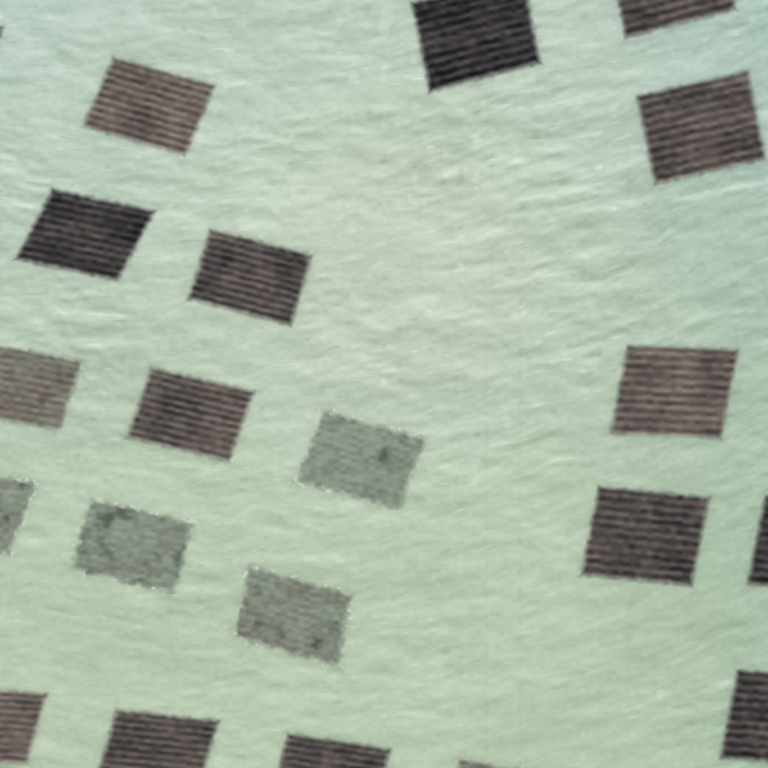
This pattern is drawn by a Shadertoy shader. Its source:

```glsl
// Aerial view of weathered, striped aquaculture rafts on pale green rippled water.

float hash(vec2 p) {
    vec3 q = fract(p.xyx * 0.1031);
    q += dot(q, q.yzx + 33.33);
    return fract((q.x + q.y) * q.z);
}

float noise(vec2 p) {
    vec2 i = floor(p), f = fract(p);
    f = f * f * (3.0 - 2.0 * f);
    return mix(mix(hash(i), hash(i + vec2(1, 0)), f.x),
               mix(hash(i + vec2(0, 1)), hash(i + vec2(1, 1)), f.x), f.y);
}

float fbm(vec2 p, int octaves) {
    float sum = 0.0, amp = 0.5;
    for (int i = 0; i < octaves; i++) {
        sum += amp * noise(p);
        p = mat2(0.98, 0.2, -0.2, 0.98) * p * 2.03 + 17.3;
        amp *= 0.5;
    }
    return sum;
}

// Water: broad tints, slanted embossed ripples and sparse glints
vec3 water(vec2 p) {
    vec2 uv = p / 100.0;
    vec3 green = vec3(0.715, 0.785, 0.685);
    vec3 cool = vec3(0.73, 0.81, 0.77);
    vec3 warm = vec3(0.77, 0.81, 0.73);
    vec3 col = mix(green, cool, smoothstep(0.2, 1.0, uv.y) * 0.85);
    col = mix(col, warm, 0.65 * exp(-8.0 * dot(uv - vec2(0.52, 0.72), uv - vec2(0.52, 0.72))));
    col -= vec3(0.05, 0.035, 0.03) * smoothstep(0.65, 1.05, uv.x);

    // Ripple direction turns gently across the canvas, with wandering crests
    vec2 r = vec2(p.x, p.y + 0.1 * p.x - 0.002 * p.x * p.x);
    r.y += 1.2 * noise(p * 0.18);
    vec2 s = r * vec2(0.22, 0.6);
    float swell = fbm(r * vec2(0.07, 0.2), 3) - 0.44;
    float relief = fbm(s, 3) - fbm(s + vec2(0.1, 0.42), 3);
    float crest = noise(r * vec2(0.5, 1.3) + 90.0);
    float glint = smoothstep(0.8, 1.0, crest) - smoothstep(0.2, 0.0, crest);
    float strength = mix(0.6, 1.0, smoothstep(0.15, 0.65, uv.y));
    strength *= 0.65 + 0.7 * noise(p * 0.09 + 5.0);
    col += vec3(1.05, 1.0, 1.05) * (0.07 * swell + strength * (0.2 * relief + 0.045 * glint));
    col += 0.03 * (noise(p * vec2(1.7, 2.4)) - 0.5);

    // Faint vertical seams
    float seam = smoothstep(0.35, 0.0, abs(abs(p.x - 65.5) - 2.2));
    return col - 0.012 * seam * smoothstep(65.0, 50.0, p.y);
}

// Wear runs from dark slats through brown to bleached green-gray
vec3 raftColor(float wear) {
    vec3 dark = vec3(0.195, 0.19, 0.2);
    vec3 brown = vec3(0.44, 0.4, 0.375);
    vec3 bleached = vec3(0.525, 0.575, 0.515);
    return mix(mix(dark, brown, clamp(wear * 2.0, 0.0, 1.0)),
               bleached, clamp(wear * 2.0 - 1.0, 0.0, 1.0));
}

// Raft: parallelogram with half-axes along and across its slats
vec3 addRaft(vec3 col, vec2 p, vec2 center, vec2 along, vec2 across, float wear) {
    vec2 q = inverse(mat2(along, across)) * (p - center);
    if (max(abs(q.x), abs(q.y)) > 1.4) return col;
    float old = smoothstep(0.5, 0.9, wear);
    vec2 gap = (1.0 - abs(q)) * vec2(length(along), length(across));
    float inside = min(gap.x, gap.y) + (noise(p * 1.5) - 0.5) * mix(0.25, 0.6, old);

    float patches = fbm(p * vec2(0.25, 0.35) + center, 3) - 0.44;
    vec3 body = raftColor(clamp(wear + 0.4 * patches, 0.0, 1.0));
    float slats = sin(q.y * 31.0 + 0.8 * noise(p * 0.7));
    slats *= 0.45 + 0.9 * noise(p * vec2(0.4, 0.9) + 7.0);
    body += vec3(0.07, 0.053, 0.05) * slats * mix(1.0, 0.15, old);
    body += 0.1 * (noise(p * vec2(1.3, 2.0)) - 0.5);
    float stain = smoothstep(0.45, 0.8, fbm(p * 0.42 + center.yx, 2) + 0.1 * noise(p * 1.8));
    body -= vec3(0.2, 0.2, 0.18) * stain * old;

    // Soft wet halo, body, then pale specks on the rim
    col *= 1.0 - 0.05 * smoothstep(-1.4, 0.2, inside);
    col = mix(col, body, smoothstep(-0.55, 0.6, inside));
    float rim = smoothstep(0.6, 0.0, abs(inside + 0.3));
    float speck = smoothstep(0.65, 0.9, noise(p * 2.0 + 11.0));
    return mix(col, vec3(0.84, 0.86, 0.82), rim * speck * mix(0.1, 0.65, old));
}

// Left farm: gently bending rows; negative wear is an empty berth
vec3 leftFarm(vec3 col, vec2 p) {
    vec4 rows[5] = vec4[5](  // start, step
        vec4(-8.1, 93.6, 27.5, -7.4), vec4(11.1, 69.4, 21.5, -5.5),
        vec4(2.6, 49.7, 22.2, -2.6), vec4(-3.7, 33.7, 20.95, -2.65),
        vec4(-1.9, 5.5, 22.4, -3.1));
    vec4 shape[5] = vec4[5](  // bend, slope, lean, lean step
        vec4(0.0, 1.55, 1.95, 0.0), vec4(0.0, 1.4, 2.4, -1.0), vec4(-1.1, 1.25, 1.5, 0.1),
        vec4(-2.15, 1.25, 1.7, -0.4), vec4(-0.1, 0.4, 1.3, 0.0));
    vec4 wear[5] = vec4[5](
        vec4(0.4, 0.44, -1, -1), vec4(0.1, 0.25, -1, -1), vec4(0.68, 0.36, 0.98, -1),
        vec4(0.9, 0.96, 0.86, -1), vec4(0.48, 0.3, 0.25, 0.7));
    for (int r = 0; r < 5; r++)
        for (int c = 0; c < 4; c++) {
            if (wear[r][c] < 0.0) continue;
            float k = float(c);
            vec4 form = shape[r];
            vec2 center = rows[r].xy + k * rows[r].zw + vec2(0, form.x * k * k);
            vec2 along = vec2(6.6, -form.y - 0.3 * k);
            vec2 across = vec2(form.z + form.w * k, 4.5);
            col = addRaft(col, p, center, along, across, wear[r][c]);
        }
    return col;
}

// Right farm: larger rafts, each as center, slope and wear
vec3 rightFarm(vec3 col, vec2 p) {
    vec4 rafts[7] = vec4[7](
        vec4(62.0, 95.7, 1.85, 0.02), vec4(87.5, 102.7, 1.85, 0.25),
        vec4(91.3, 83.4, 1.65, 0.3), vec4(87.8, 49.0, -0.3, 0.43),
        vec4(84.0, 30.2, -0.7, 0.25), vec4(105.7, 29.0, -0.7, 0.1),
        vec4(102.1, 6.5, -0.5, 0.18));
    for (int i = 0; i < 7; i++) {
        vec4 raft = rafts[i];
        vec2 across = vec2(-1.13 * sign(raft.z), 5.7);
        col = addRaft(col, p, raft.xy, vec2(7.15, raft.z), across, raft.w);
    }
    return col;
}

void mainImage(out vec4 fragColor, in vec2 fragCoord) {
    vec2 p = 100.0 * fragCoord / iResolution.xy;
    vec3 col = rightFarm(leftFarm(water(p), p), p);
    fragColor = vec4(clamp(col, 0.0, 1.0), 1.0);
}
```
